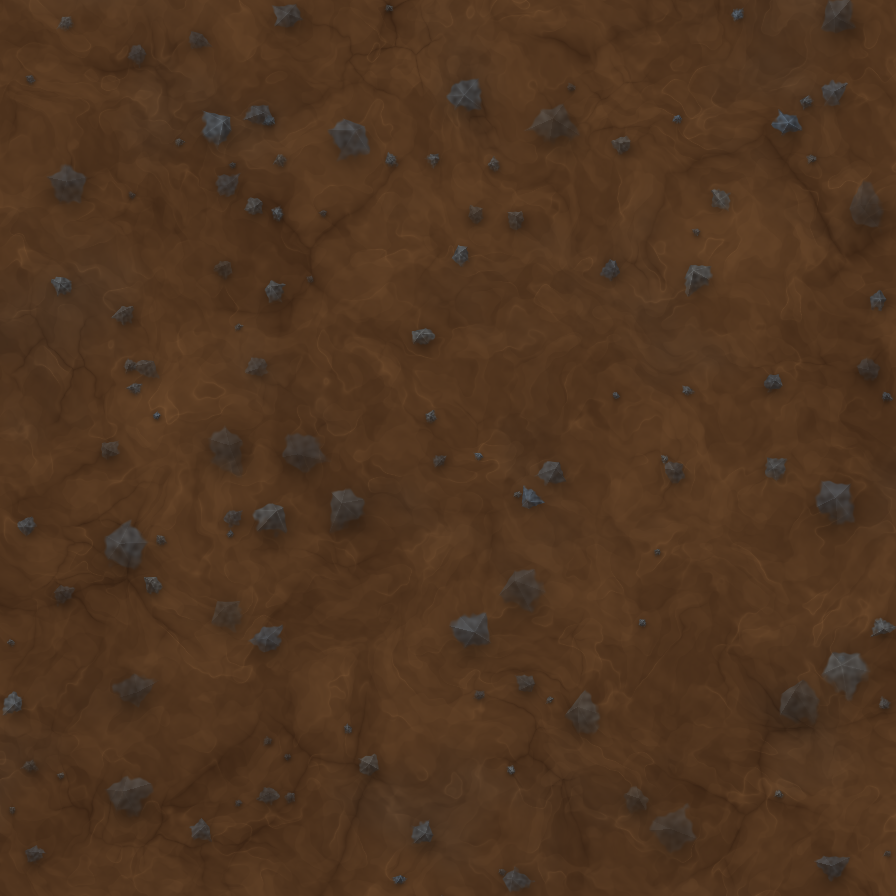
Write a Shadertoy shader that draws this texture.

```glsl
vec2 hash2(vec2 p) {
    vec3 q = fract(p.xyx * vec3(0.1031, 0.1030, 0.0973));
    q += dot(q, q.yzx + 33.33);
    return fract((q.xx + q.yz) * q.zy);
}

float corner(vec2 cell, vec2 offset) {
    return dot(hash2(cell + 70.0) * 2.0 - 1.0, offset);
}

float gradientNoise(vec2 p) {
    vec2 i = floor(p), f = fract(p);
    vec2 u = f * f * f * (f * (f * 6.0 - 15.0) + 10.0);
    vec2 e = vec2(1, 0);
    return mix(mix(corner(i, f), corner(i + e, f - e), u.x),
               mix(corner(i + e.yx, f - e.yx), corner(i + 1.0, f - 1.0), u.x), u.y);
}

float fbm(vec2 p) {
    float sum = 0.0, amplitude = 0.6;
    for (int i = 0; i < 5; i++) {
        sum += amplitude * gradientNoise(p);
        p = mat2(1.6, 1.2, -1.2, 1.6) * p + 7.3;
        amplitude *= 0.5;
    }
    return sum;
}

// Distance to the nearest cell border, and a random value of the cell
vec2 clods(vec2 p) {
    vec2 i = floor(p), f = fract(p), nearest = vec2(0), toNearest = vec2(9);
    for (int k = 0; k < 9; k++) {
        vec2 g = vec2(k % 3 - 1, k / 3 - 1);
        vec2 r = g + hash2(i + g) - f;
        if (dot(r, r) < dot(toNearest, toNearest)) { toNearest = r; nearest = g; }
    }
    float border = 9.0;
    for (int k = 0; k < 25; k++) {
        vec2 g = nearest + vec2(k % 5 - 2, k / 5 - 2);
        vec2 r = g + hash2(i + g) - f, across = r - toNearest;
        if (dot(across, across) > 1e-4)
            border = min(border, dot(0.5 * (r + toNearest), normalize(across)));
    }
    return vec2(border, hash2(i + nearest + 5.0).x);
}

// One faceted stone of unit radius with its shadow, half sunk in the soil
vec3 addStone(vec3 color, vec2 p, vec2 id, float blur) {
    vec2 look = hash2(id + 31.0);
    vec2 apex = 0.8 * (hash2(id + 17.0) - 0.5) + vec2(0, 0.2);
    float best = -9.0, second = -9.0, shade = 0.0;
    for (int k = 0; k < 5; k++) {
        vec2 r = hash2(id * 3.0 + float(k) * 11.0);
        float angle = (float(k) + 0.7 * r.x) * 1.2566 + look.x * 6.28;
        vec2 dir = vec2(cos(angle), sin(angle));
        float face = dot(p - apex, dir) / (0.72 + 0.28 * r.y - dot(apex, dir));
        if (face > best) {
            second = best;
            best = face;
            shade = 0.42 + 0.25 * dot(dir, vec2(-0.35, 0.9)) + 0.4 * (r.y - 0.5);
        } else second = max(second, face);
    }
    vec2 s = p + vec2(-0.1, 0.35);
    color *= 1.0 - 0.3 * exp(-0.8 * dot(s, s));
    float ridge = exp(-14.0 * (best - second)) * smoothstep(1.0, 0.2, best);
    shade += 0.55 * ridge * look.y + 0.6 * gradientNoise(p * 2.7 + id);
    vec3 rock = mix(vec3(0.19, 0.175, 0.165), vec3(0.40, 0.405, 0.40), clamp(shade, 0.0, 1.0));
    rock = mix(rock, rock * vec3(0.85, 0.97, 1.12), look.x);
    float wobble = 0.35 * gradientNoise(p * 2.2 - id);
    float cover = 1.0 - smoothstep(1.0 - blur, 1.0 + blur, best + wobble);
    float sunk = smoothstep(-1.2, 0.1, p.y + 1.5 * gradientNoise(p * 1.3 + id * 2.0));
    return mix(color, rock, cover * mix(0.35, 0.95, look.y) * mix(0.55, 1.0, sunk));
}

// Stones scattered on a jittered grid, radii in cell widths
vec3 scatterStones(vec3 color, vec2 p, float density, vec2 radii, float blur) {
    for (int k = 0; k < 9; k++) {
        vec2 id = floor(p) + vec2(k % 3 - 1, k / 3 - 1);
        vec2 pick = hash2(id + 3.7);
        if (pick.x > density) continue;
        float radius = mix(radii.x, radii.y, pick.y * pick.y);
        vec2 center = id + 0.5 + 0.75 * (hash2(id + 51.0) - 0.5);
        color = addStone(color, (p - center) / radius, id, blur);
    }
    return color;
}

void mainImage(out vec4 fragColor, in vec2 fragCoord) {
    vec2 uv = fragCoord / iResolution.y;
    vec2 warp = vec2(fbm(uv * 6.0), fbm(uv * 6.0 + 40.0));
    vec2 bent = uv + 0.06 * warp;

    // Broad mottling and large clods
    vec2 clod = clods(bent * 6.5 + 3.0);
    float tone = 0.6 + 0.45 * fbm(uv * 3.5 + 9.0) + 0.2 * (clod.y - 0.5) * smoothstep(0.0, 0.08, clod.x);

    // Soft hollows with thin cracks, broken up by noise
    float broken = smoothstep(-0.1, 0.3, fbm(uv * 4.5 + 20.0));
    tone -= broken * (0.34 * exp(-9.0 * clod.x) + 0.26 * exp(-60.0 * clod.x));
    float vein = clods(uv * 15.0 + 1.6 * warp).x;
    tone -= 0.42 * smoothstep(0.0, 0.3, fbm(uv * 6.0 + 60.0)) * exp(-32.0 * vein);

    // Overlapping daubs with crisp edges, and short pale strokes
    for (int k = 0; k < 4; k++) {
        float scale = 9.0 + 8.0 * float(k), seed = float(k) * 19.0;
        float daub = gradientNoise(bent * scale + warp + seed) + 0.12 * gradientNoise(uv * 60.0 + seed);
        tone += 0.11 * (smoothstep(-0.025, 0.025, daub - 0.05) - 0.45);
        float patchy = smoothstep(0.08, 0.4, gradientNoise(uv * 16.0 + seed * 1.7));
        tone += 0.36 * patchy * exp(-45.0 * abs(daub - 0.06));
    }

    // Dry brush marks and grain
    vec2 brushed = mat2(0.8, 0.6, -0.6, 0.8) * uv + 0.05 * warp;
    tone += 0.16 * gradientNoise(brushed * vec2(26, 95)) + 0.24 * fbm(uv * 60.0 + 4.0 * warp);

    vec3 color = mix(vec3(0.25, 0.156, 0.087), vec3(0.383, 0.257, 0.152), clamp(tone, -0.1, 1.35));
    float ash = smoothstep(0.0, 0.4, fbm(uv * 4.0 + 83.0));
    color = mix(color, vec3(dot(color, vec3(0.35, 0.5, 0.15))), 0.16 * ash);

    // Pebbles, then larger stones
    color = scatterStones(color, uv * 24.0 + 8.0, 0.08, vec2(0.09, 0.18), 0.3);
    color = scatterStones(color, uv * 11.0 + 2.0, 0.52, vec2(0.11, 0.26), 0.12);
    fragColor = vec4(color, 1.0);
}
```
